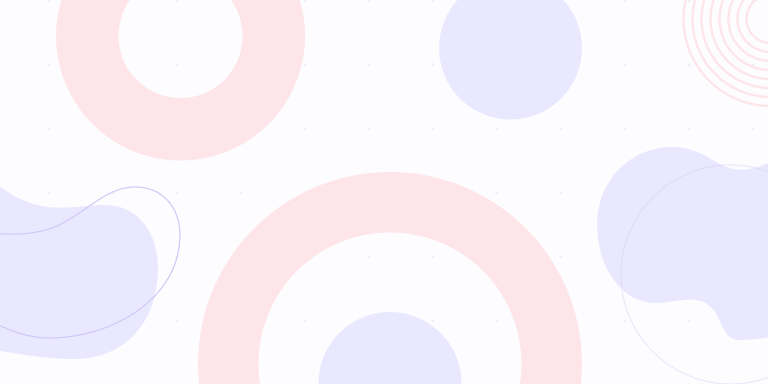
Reproduce this background procedurally as a WebGL 2 fragment shader.

```glsl
#version 300 es
precision highp float;

uniform vec2 u_resolution;
out vec4 fragColor;

#define GRID 384.0            // design units per canvas height
#define DOT_SPACING 64.0
#define DOT_RADIUS 1.5
#define RIPPLE_SPACING 9.0
#define RIPPLE_RADIUS 87.0
#define LINE_HALF_WIDTH 0.6
#define CURVE_STEPS 16
#define PAPER vec3(0.992, 0.992, 1.0)
#define LAVENDER vec3(0.918, 0.910, 1.0)
#define PINK vec3(0.996, 0.898, 0.918)
#define VIOLET vec3(0.815, 0.785, 0.965)

// A path keeps its pen position, nearest distance and side (-1 is inside)
struct Path { vec2 pen; float dist; float side; };

float pixelSize;

Path moveTo(vec2 start) { return Path(start, 1e5, 1.0); }

void lineTo(inout Path path, vec2 p, vec2 end) {
    vec2 start = path.pen;
    vec2 edge = end - start;
    vec2 rel = p - start;
    float t = clamp(dot(rel, edge) / dot(edge, edge), 0.0, 1.0);
    path.dist = min(path.dist, length(rel - edge * t));
    if ((start.y > p.y) != (end.y > p.y) && rel.x < rel.y / edge.y * edge.x)
        path.side = -path.side;
    path.pen = end;
}

// Cubic Bezier from the pen to the end point
void curveTo(inout Path path, vec2 p, vec2 c1, vec2 c2, vec2 end) {
    vec2 start = path.pen;
    for (int i = 1; i <= CURVE_STEPS; i++) {
        float t = float(i) / float(CURVE_STEPS);
        float s = 1.0 - t;
        lineTo(path, p, s*s*s*start + 3.0*s*s*t*c1 + 3.0*s*t*t*c2 + t*t*t*end);
    }
}

float disc(vec2 p, vec2 center, float radius) {
    return length(p - center) - radius;
}

float ring(vec2 p, vec2 center, float inner, float outer) {
    return abs(length(p - center) - 0.5 * (inner + outer)) - 0.5 * (outer - inner);
}

float ripples(vec2 p, vec2 center) {
    float r = length(p - center) - RIPPLE_RADIUS;
    float index = clamp(round(r / RIPPLE_SPACING), -7.0, 0.0);
    return abs(r - index * RIPPLE_SPACING) - 1.2;
}

float dots(vec2 p) {
    vec2 cell = mod(p - vec2(49.0, 63.0) + 0.5 * DOT_SPACING, DOT_SPACING);
    return length(cell - 0.5 * DOT_SPACING) - DOT_RADIUS;
}

float leftBlob(vec2 p) {
    Path b = moveTo(vec2(-20, 214));
    curveTo(b, p, vec2(35, 162), vec2(65, 179), vec2(105, 179));
    curveTo(b, p, vec2(138, 179), vec2(158, 151), vec2(158, 116));
    curveTo(b, p, vec2(158, 59), vec2(122, 25), vec2(75, 25));
    curveTo(b, p, vec2(45, 25), vec2(10, 31), vec2(-20, 37));
    lineTo(b, p, vec2(-20, 214));
    return b.dist * b.side;
}

float rightBlob(vec2 p) {
    Path b = moveTo(vec2(790, 229));
    curveTo(b, p, vec2(755, 216), vec2(742, 208), vec2(718, 221));
    curveTo(b, p, vec2(706, 228), vec2(692, 237), vec2(672, 237));
    curveTo(b, p, vec2(630, 237), vec2(597, 203), vec2(597, 160));
    curveTo(b, p, vec2(597, 116), vec2(622, 81), vec2(655, 81));
    curveTo(b, p, vec2(680, 81), vec2(700, 93), vec2(715, 72));
    curveTo(b, p, vec2(723, 60), vec2(724, 44), vec2(740, 44));
    curveTo(b, p, vec2(755, 44), vec2(770, 47), vec2(790, 51));
    lineTo(b, p, vec2(790, 229));
    return b.dist * b.side;
}

float looseOutline(vec2 p) {
    Path b = moveTo(vec2(-10, 151));
    curveTo(b, p, vec2(45, 146), vec2(62, 159), vec2(88, 177));
    curveTo(b, p, vec2(105, 189), vec2(118, 197), vec2(136, 197));
    curveTo(b, p, vec2(162, 197), vec2(180, 177), vec2(180, 149));
    curveTo(b, p, vec2(180, 84), vec2(110, 46), vec2(50, 46));
    curveTo(b, p, vec2(30, 46), vec2(12, 52), vec2(-10, 63));
    return b.dist - LINE_HALF_WIDTH;
}

// Blend a shape over the colour with a one-pixel soft edge
void paint(inout vec3 color, vec3 ink, float dist, float opacity) {
    color = mix(color, ink, opacity * clamp(0.5 - dist / pixelSize, 0.0, 1.0));
}

void main() {
    pixelSize = GRID / u_resolution.y;
    vec2 p = gl_FragCoord.xy * pixelSize;
    vec3 color = PAPER;
    paint(color, vec3(0.94, 0.94, 0.95), dots(p), 0.9);

    // Rings and discs
    paint(color, PINK, ring(p, vec2(180.5, 348.0), 62.0, 124.5), 1.0);
    paint(color, PINK, ring(p, vec2(390.0, 20.0), 131.5, 192.0), 1.0);
    paint(color, PINK, ripples(p, vec2(770.5, 365.0)), 1.0);
    paint(color, LAVENDER, disc(p, vec2(510.5, 336.0), 71.5), 1.0);
    paint(color, LAVENDER, disc(p, vec2(390.0, 0.5), 71.5), 1.0);

    // Blobs and thin outlines
    paint(color, LAVENDER, min(leftBlob(p), rightBlob(p)), 1.0);
    paint(color, VIOLET, looseOutline(p), 1.0);
    paint(color, VIOLET, ring(p, vec2(730.5, 109.5), 108.9, 110.1), 0.4);
    fragColor = vec4(color, 1.0);
}
```
